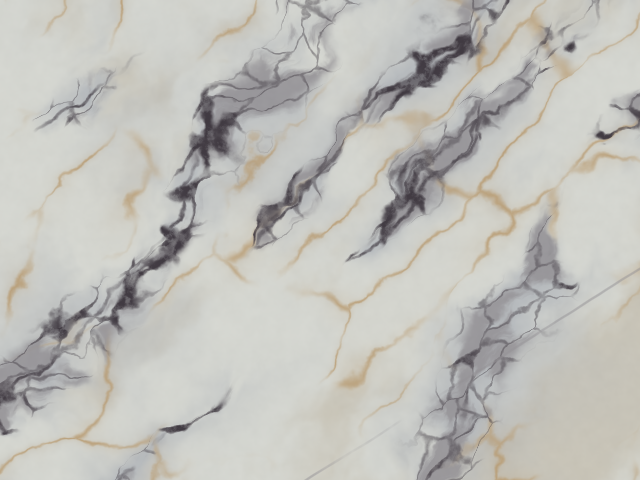
Give the GLSL for this texture, as a Shadertoy shader.

```glsl
// Polished white marble: diagonal bands of broken violet-grey veins, bluish
// halos and faint ochre cracks. Warped, stretched cell edges form the veins;
// tilted bands and fractal noise decide where they darken.

const vec2 ALONG = vec2(0.680, 0.733);
const vec2 ACROSS = vec2(0.733, -0.680);

const vec3 MILK = vec3(0.832, 0.838, 0.815);
const vec3 CREAM = vec3(0.775, 0.755, 0.700);
const vec3 ICE = vec3(0.715, 0.730, 0.742);
const vec3 ASH = vec3(0.580, 0.570, 0.585);
const vec3 OCHRE = vec3(0.720, 0.605, 0.440);
const vec3 PLUM = vec3(0.255, 0.230, 0.260);

// Each band: offset across, tilt, half width, start along the flow
const int BAND_COUNT = 6;
const vec4 BANDS[BAND_COUNT] = vec4[BAND_COUNT](
    vec4(-0.60, 0.26, 0.045, 0.55),
    vec4(-0.04, -0.13, 0.055, -0.20),
    vec4(0.03, 0.00, 0.034, 0.74),
    vec4(0.21, -0.01, 0.042, 0.95),
    vec4(0.17, 0.05, 0.014, 0.10),
    vec4(0.80, -0.25, 0.062, 0.55));

vec2 hash2(vec2 p) {
    vec3 h = fract(p.xyx * vec3(0.1031, 0.1030, 0.0973));
    h += dot(h, h.yzx + 33.33);
    return fract((h.xx + h.yz) * h.zy);
}

float noise(vec2 p) {
    vec2 cell = floor(p), f = fract(p);
    f = f * f * (3.0 - 2.0 * f);
    float low = mix(hash2(cell).x, hash2(cell + vec2(1, 0)).x, f.x);
    float high = mix(hash2(cell + vec2(0, 1)).x, hash2(cell + vec2(1, 1)).x, f.x);
    return mix(low, high, f.y);
}

float fbm(vec2 p) {
    float sum = 0.0, gain = 0.5;
    for (int i = 0; i < 5; i++) {
        sum += gain * noise(p);
        p = mat2(1.6, 1.2, -1.2, 1.6) * p + 11.7;
        gain *= 0.5;
    }
    return sum;
}

// Gap between the two nearest cell centres: zero on the cell edges
float crackle(vec2 p) {
    vec2 cell = floor(p);
    float nearest = 9.0, second = 9.0;
    for (int y = -1; y <= 1; y++)
    for (int x = -1; x <= 1; x++) {
        vec2 neighbour = cell + vec2(x, y);
        float d = length(neighbour + hash2(neighbour) - p);
        second = min(second, max(nearest, d));
        nearest = min(nearest, d);
    }
    return second - nearest;
}

// x: vein zone, y: wide halo, z: thin central fissure
vec3 veinBands(vec2 q) {
    vec3 total = vec3(0.0);
    for (int i = 0; i < BAND_COUNT; i++) {
        vec4 band = BANDS[i];
        float d = q.y - band.x - band.y * q.x;
        float strength = smoothstep(0.30, 0.52, fbm(vec2(q.x * 4.0, float(i) * 7.3 + d * 6.0)));
        strength *= smoothstep(-0.06, 0.08, q.x - band.w);
        float zone = exp(-d * d / (band.z * band.z));
        float halo = exp(-abs(d) / (band.z * 1.5 + 0.012));
        float fissure = 1.0 - smoothstep(0.001, 0.007, abs(d));
        total = max(total, vec3(zone, halo, fissure) * strength);
    }
    return total;
}

// Soft line through a point in a given direction
float hairline(vec2 p, vec2 origin, vec2 dir, float width) {
    float d = abs(dot(p - origin, vec2(-dir.y, dir.x)));
    return 1.0 - smoothstep(0.2 * width, width, d);
}

void mainImage(out vec4 fragColor, in vec2 fragCoord) {
    vec2 p = fragCoord / iResolution.y;

    // Flow-aligned coordinates, bent at a large and a small scale
    vec2 flow = vec2(dot(p, ALONG), dot(p, ACROSS));
    vec2 bend = vec2(fbm(p * 3.2), fbm(p * 3.2 + 17.0)) - 0.48;
    vec2 ripple = vec2(fbm(p * 16.0 + 5.0), fbm(p * 16.0 + 41.0)) - 0.48;
    vec2 q = flow + 0.20 * bend + 0.045 * ripple;
    vec3 bands = veinBands(q);

    // Milky ground with warm clouds and bluish halos
    float lowerRight = smoothstep(0.45, 0.95, flow.y);
    float cloud = smoothstep(0.47, 0.72, fbm(q * vec2(2.5, 5.0) + 3.0) + 0.14 * lowerRight);
    vec3 color = mix(MILK, CREAM, 0.85 * cloud);
    float chill = bands.y * smoothstep(0.22, 0.55, fbm(p * 6.0 + 60.0));
    color = mix(color, ICE, min(1.0, 1.25 * chill));

    // Ochre cracks, sharp in places and diffuse elsewhere
    float seam = crackle(q * vec2(2.7, 6.5) + 8.0);
    float rust = smoothstep(0.36, 0.66, fbm(p * 5.0 + 90.0));
    float ochre = 0.55 * (1.0 - smoothstep(0.0, 0.07, seam)) + 0.28 * exp(-seam * 9.0);
    color = mix(color, OCHRE, ochre * rust * (1.0 - 0.6 * bands.x));

    // Grey stain inside the bands
    float stain = smoothstep(0.40, 0.62, fbm(q * vec2(11.0, 24.0) + 21.0));
    color = mix(color, ASH, 0.85 * stain * smoothstep(0.12, 0.65, bands.x));

    // Dark broken network, swelling into blots
    float blot = smoothstep(0.42, 0.66, fbm(q * vec2(8.0, 15.0) + 33.0));
    float reach = bands.x * mix(0.07, 0.55, blot);
    float web = 1.0 - smoothstep(0.3 * reach, reach + 0.08, crackle(q * vec2(12.0, 25.0)));
    web *= smoothstep(0.12, 0.50, bands.x) * mix(0.45, 1.0, blot);
    float fissure = bands.z * smoothstep(0.38, 0.58, fbm(q * vec2(6.0, 9.0) + 70.0));
    float grain = mix(0.62, 1.0, smoothstep(0.25, 0.60, fbm(p * 75.0)));
    color = mix(color, PLUM, max(web, 0.8 * fissure) * grain);

    // One late straight crack and a faint mineral mottling
    float late = hairline(p + 0.02 * bend, vec2(0.64, 0.0), vec2(0.843, 0.538), 0.004);
    color = mix(color, ASH, 0.5 * late * smoothstep(0.3, 0.55, fbm(p * 7.0 + 13.0)));
    color += 0.022 * (fbm(p * 60.0 + 7.0) - 0.48);
    fragColor = vec4(color, 1.0);
}
```
